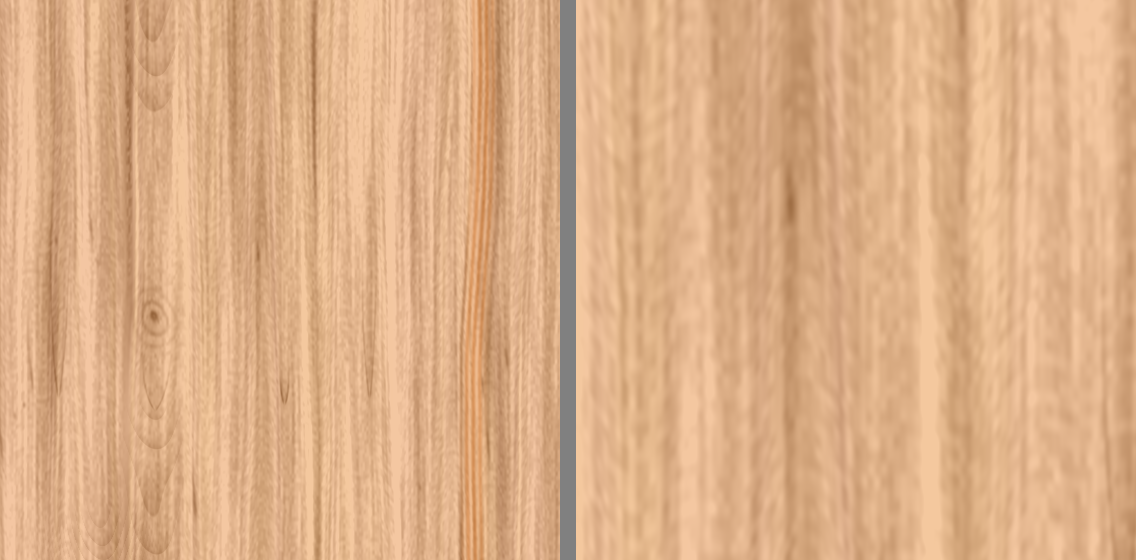
Left, the full canvas; right, a detail of the centre.
Write a Shadertoy shader that draws this texture.

```glsl
// Pale wooden board with upright grain: soft dark bands and fine stretched
// noise fibres are summed into one tone, then mapped from brown to cream.
// A knot with curved growth rings, pointed darts and an amber vein lie on top.

const vec3 BROWN = vec3(0.705, 0.515, 0.36);
const vec3 CREAM = vec3(0.93, 0.752, 0.60);
const vec3 AMBER = vec3(0.76, 0.48, 0.25);

const int BAND_COUNT = 12;
// centre, half width, depth
const vec3 BANDS[BAND_COUNT] = vec3[BAND_COUNT](
    vec3(0.000, 0.012, 0.26), vec3(0.090, 0.025, 0.44), vec3(0.208, 0.024, 0.42),
    vec3(0.275, 0.030, 0.28), vec3(0.420, 0.008, 0.44), vec3(0.470, 0.048, 0.27),
    vec3(0.512, 0.012, 0.34), vec3(0.564, 0.005, 0.65), vec3(0.742, 0.008, 0.55),
    vec3(0.790, 0.030, 0.20), vec3(0.895, 0.015, 0.48), vec3(0.985, 0.012, 0.40));

float hash(vec2 p) {
    p = fract(p * vec2(0.1031, 0.1137));
    p += dot(p, p.yx + 33.33);
    return fract((p.x + p.y) * p.x * 17.0 + p.y * 43.0);
}

float valueNoise(vec2 p) {
    vec2 cell = floor(p), f = fract(p);
    f = f * f * (3.0 - 2.0 * f);
    return mix(mix(hash(cell), hash(cell + vec2(1, 0)), f.x),
               mix(hash(cell + vec2(0, 1)), hash(cell + vec2(1, 1)), f.x), f.y);
}

float bell(float d, float width) {
    return exp(-d * d / (width * width));
}

// Layered sines bend the straight grain sideways
float sway(vec2 p) {
    return 0.0025 * sin(5.0 * p.y + 7.0 * p.x)
         + 0.0010 * sin(12.0 * p.y + 15.0 * p.x + 1.0)
         + 0.0004 * sin(31.0 * p.y + 40.0 * p.x);
}

// Noise drawn out along the grain, with its rows staggered, centred on zero
float fibre(vec2 p, vec2 frequency) {
    float stagger = 2.0 * sin(37.0 * p.x) + sin(91.0 * p.x);
    return valueNoise(p * frequency + vec2(11.0, 20.0 + stagger)) - 0.5;
}

float grainBands(vec2 p) {
    float sum = 0.0;
    for (int i = 0; i < BAND_COUNT; i++) {
        float strength = 0.45 + valueNoise(vec2(float(i) * 7.0, p.y * 3.5));
        sum += BANDS[i].z * strength * bell(p.x - BANDS[i].x, BANDS[i].y);
    }
    return sum;
}

// Nested arches opening upward, each dark at its rim and fading inside
float arches(vec2 d, float spacing) {
    float wobble = 0.018 * sin(d.y * 29.0) + 0.006 * sin(d.x * 75.0 + d.y * 30.0);
    float phase = fract((d.y - 42.0 * d.x * d.x + wobble) / spacing);
    return smoothstep(0.0, 0.06, phase) * pow(1.0 - phase, 2.5);
}

float knot(vec2 d) {
    d.x += 0.005 * sin(d.y * 45.0);
    float r = length(d * vec2(1.0, 0.72));
    float rings = 0.5 + 0.5 * sin(r * 370.0 + 1.2 * sin(d.y * 50.0));
    return bell(r, 0.042) * (0.12 + 0.42 * rings * rings) + 0.55 * bell(r, 0.007);
}

// Outline of a narrow flame with its tip at the bottom
float dart(vec2 d, float halfWidth, float height) {
    float arm = halfWidth * (1.0 - exp(-4.0 * max(d.y, 0.0) / height));
    float fade = smoothstep(-0.003, 0.012, d.y) * smoothstep(height, 0.0, d.y);
    float inside = smoothstep(0.003, -0.003, abs(d.x) - arm);
    return fade * (bell(abs(d.x) - arm, 0.002) + 0.45 * inside);
}

float flecks(vec2 p) {
    float sum = 0.0;
    for (int i = 0; i < 18; i++) {
        float id = float(i) * 5.0 + 3.0;
        vec2 d = p - vec2(hash(vec2(id, 1.0)), hash(vec2(id, 8.0)));
        float size = hash(vec2(id, 15.0));
        d.x += d.y * 0.08;
        sum += bell(d.x, 0.003) * bell(d.y, 0.005 + 0.05 * size * size);
    }
    return sum;
}

void mainImage(out vec4 fragColor, in vec2 fragCoord) {
    vec2 uv = fragCoord / iResolution.xy;
    vec2 p = vec2(uv.x + sway(uv), uv.y);
    float pores = fibre(p, vec2(250.0, 130.0));

    // Bands and fibres
    float tone = 0.89 - grainBands(p);
    tone += 0.40 * fibre(p, vec2(17.0, 1.3)) + 0.48 * fibre(p, vec2(85.0, 2.5));
    tone += 0.55 * fibre(p, vec2(190.0, 6.0)) + 0.32 * pores;

    // Porous dark seam, strongest near the top
    float seam = bell(p.x - 0.228, 0.008) * mix(0.22, 0.75, smoothstep(0.3, 0.75, p.y));
    tone -= seam * (0.85 + 1.3 * pores);

    // Knot, arches above and below it, darts and flecks
    vec2 knotOffset = uv - vec2(0.275, 0.436);
    float archZone = smoothstep(0.72, 0.80, uv.y) + smoothstep(0.30, 0.24, uv.y);
    tone -= 0.45 * arches(knotOffset, 0.085) * archZone * bell(knotOffset.x, 0.042);
    tone -= 0.28 * arches(uv - vec2(0.18, 0.0), 0.04) * bell(uv.x - 0.18, 0.09) * smoothstep(0.14, 0.04, uv.y);
    tone -= knot(knotOffset);
    tone -= 0.45 * dart(p - vec2(0.278, 0.265), 0.026, 0.15);
    tone -= 0.42 * dart(p - vec2(0.66, 0.285), 0.014, 0.40);
    tone -= 0.42 * dart(p - vec2(0.107, 0.285), 0.018, 0.45);
    tone -= 0.70 * dart(p - vec2(0.505, 0.275), 0.009, 0.09);
    tone -= 0.55 * flecks(p);

    // Amber vein with bright threads and dark edges
    float veinX = p.x - 0.846 - 0.015 * smoothstep(0.30, 0.65, p.y);
    float threads = 0.5 + 0.5 * sin(veinX * 520.0 + 1.5 * sin(p.y * 5.0));
    float core = veinX / 0.021;
    float vein = exp(-core * core * core * core) * (0.25 + 0.65 * threads);
    tone -= 0.65 * bell(veinX + 0.022, 0.0035) * (0.5 + valueNoise(vec2(3.0, p.y * 6.0)));
    tone -= 0.48 * bell(veinX - 0.027, 0.005);

    // Colour, with a slow drift between rosy and golden wood
    vec3 color = mix(BROWN, CREAM, clamp(tone, -0.55, 1.12));
    color += vec3(0.0, 0.006, -0.014) * 2.0 * fibre(p, vec2(8.0, 1.7));
    color = mix(color, AMBER + 0.14 * (tone - 0.5), vein);
    fragColor = vec4(clamp(color, 0.0, 1.0), 1.0);
}
```
